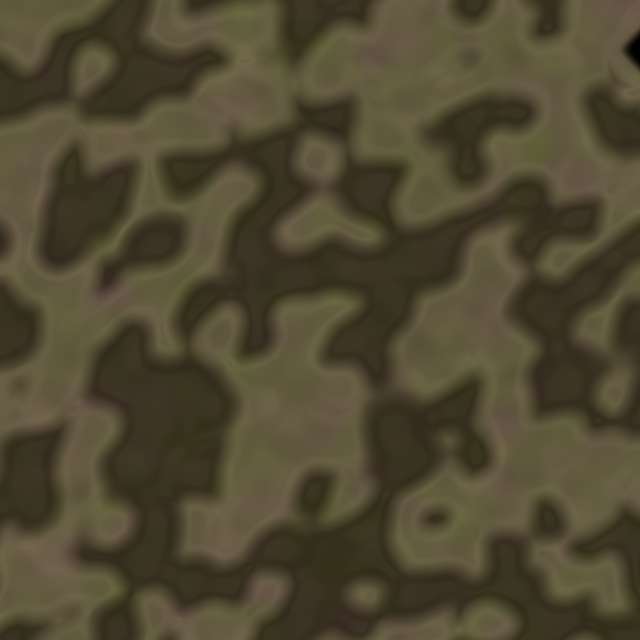
Reproduce this pattern procedurally as a three.js fragment shader.

```glsl
// Soft two-tone camouflage: olive patches over dark brown, with blurred edges.
// Signed cellular spots are summed into a smooth field; the field divided by
// its slope gives an edge distance that drives blending, rims and mottling.

varying vec2 vUv;

const vec3 OLIVE = vec3(0.383, 0.351, 0.246);
const vec3 UMBER = vec3(0.229, 0.204, 0.134);
const vec3 BLACK = vec3(0.005, 0.005, 0.003);
const vec3 GREEN_TINT = vec3(-0.010, 0.009, -0.016);

vec3 hash3(vec2 cell, float seed) {
  vec3 h = vec3(dot(cell, vec2(127.1, 311.7)),
                dot(cell, vec2(269.5, 183.3)),
                dot(cell, vec2(419.2, 371.9)));
  return fract(sin(h + seed * 17.3) * 43758.55);
}

// Cellular noise: one signed round spot per cell.
// Returns the value in x and its gradient in yz.
vec3 spotNoise(vec2 p, float frequency, float seed) {
  const float RADIUS_SQ = 1.55;
  p *= frequency;
  vec2 base = floor(p);
  vec3 total = vec3(0.0);
  for (int j = -2; j <= 2; j++) {
    for (int i = -2; i <= 2; i++) {
      vec2 cell = base + vec2(float(i), float(j));
      vec3 rnd = hash3(cell, seed);
      vec2 delta = p - cell - rnd.xy;
      float t = max(0.0, 1.0 - dot(delta, delta) / RADIUS_SQ);
      float weight = rnd.z * 2.0 - 1.0;
      vec2 slope = -6.0 * t * t * delta / RADIUS_SQ;
      total += weight * vec3(t * t * t, slope * frequency);
    }
  }
  return total;
}

// Approximate signed distance to the patch outline, positive in the olive.
float patchDistance(vec2 p, float bias) {
  vec2 q = p - 0.08 * p.yx;  // slight stretch along the rising diagonal
  vec3 field = spotNoise(q, 18.5, 3.0) + 0.45 * spotNoise(q, 9.0, 8.0);
  float slope = sqrt(dot(field.yz, field.yz) + 30.0);
  return (field.x + bias) / slope;
}

// Soft ridge centred on a given distance.
float rim(float d, float center, float width) {
  float x = (d - center) / width;
  return exp(-x * x);
}

// Distance to a rounded diamond.
float diamond(vec2 p, float size) {
  vec2 a = sqrt(p * p + 0.00006);
  return (a.x + a.y - size) * 0.707;
}

void main() {
  float notch = diamond(vUv - vec2(1.03, 0.922), 0.06);

  // Patches, with olive kept around the notch
  float d = patchDistance(vUv, 0.035);
  d = max(d, 0.04 - notch);
  float olive = smoothstep(-0.015, 0.015, d);
  vec3 color = mix(UMBER, OLIVE, olive);

  // Paler rim inside the olive, deeper rim inside the umber
  color += 0.020 * rim(d, 0.019, 0.009);
  color -= 0.022 * rim(d, -0.019, 0.009);

  // Blurred brightness and colour mottling
  float shade = spotNoise(vUv, 34.0, 21.0).x;
  float tint = spotNoise(vUv, 24.0, 34.0).x;
  color *= 1.0 + 0.055 * shade;
  color += GREEN_TINT * tint * mix(0.8, 1.2, olive);

  // Black notch at the right border
  color = mix(BLACK, color, smoothstep(-0.008, 0.010, notch));

  gl_FragColor = vec4(color, 1.0);
}
```
